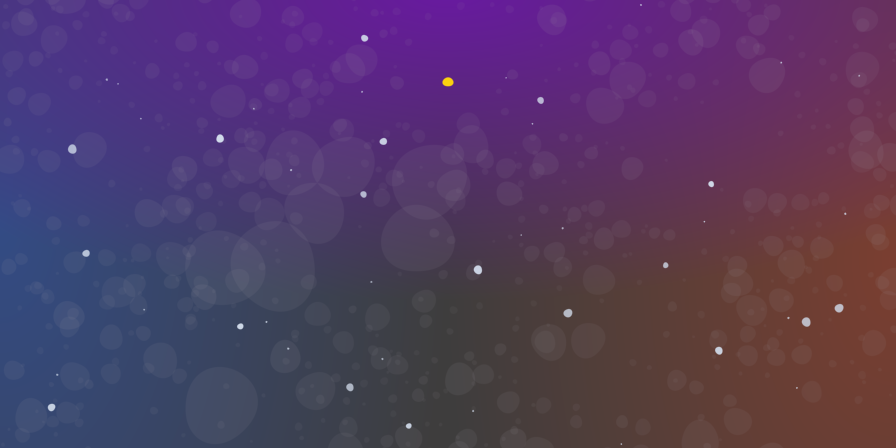
This background is drawn by a WebGL 2 fragment shader. Its source:

```glsl
#version 300 es
precision highp float;
// A dusky sky: a violet glow above, blue on the left and rust on the right,
// veiled by soft translucent pebbles and dotted with small pale stars.
// Glows are elliptical falloffs; pebbles and stars are hashed grid scatters.

uniform vec2 u_resolution;
out vec4 outColor;

vec3 hash3(vec2 cell, float seed) {
  vec3 q = fract(vec3(cell.xyx + seed * 7.13) * vec3(0.1031, 0.1030, 0.0973));
  q += dot(q, q.yxz + 33.33);
  return fract((q.xxy + q.yzz) * q.zyx);
}

// Linear falloff from 1 at the centre to 0 on an ellipse
float glow(vec2 p, vec2 centre, vec2 radii) {
  return clamp(1.0 - length((p - centre) / radii), 0.0, 1.0);
}

// Coverage of a slightly uneven disc with a smooth edge
float pebble(vec2 d, float radius, float phase) {
  float angle = atan(d.y, d.x);
  float uneven = 1.0 + 0.05 * sin(2.0 * angle + phase) + 0.035 * sin(3.0 * angle - 2.0 * phase);
  float edge = 0.8 / u_resolution.y;
  return 1.0 - smoothstep(-edge, edge, length(d) - radius * uneven);
}

// Loose clusters: from -1 in the gaps to 1 in the crowds
float crowding(vec2 p) {
  return sin(7.0 * p.x + 3.0 * p.y + 1.5) * sin(9.0 * p.y - 2.0 * p.x + 2.4);
}

// Layered opacity of randomly placed pebbles, one at most per grid cell;
// density holds the mean chance and how far the crowding changes it
float scatter(vec2 p, float size, vec2 radii, vec2 density, float opacity, float seed) {
  float clear = 1.0;
  vec2 home = floor(p / size);
  for (int j = -1; j <= 1; j++) {
    for (int i = -1; i <= 1; i++) {
      vec2 cell = home + vec2(i, j);
      vec3 place = hash3(cell, seed);
      vec3 kind = hash3(cell, seed + 5.0);
      float radius = mix(radii.x, radii.y, place.z);
      vec2 d = p - (cell + 0.02 + 0.96 * place.xy) * size;
      float shown = step(kind.x, density.x + density.y * crowding(cell * size));
      clear *= 1.0 - shown * opacity * mix(0.75, 1.0, kind.y) * pebble(d, radius, 6.28 * kind.z);
    }
  }
  return 1.0 - clear;
}

// The few large pebbles left of the centre: position and radius
float largePebbles(vec2 p) {
  vec3 discs[8] = vec3[8](
    vec3(0.958, 0.596, 0.083), vec3(0.932, 0.466, 0.078),
    vec3(0.703, 0.526, 0.067), vec3(0.656, 0.635, 0.069),
    vec3(0.768, 0.628, 0.068), vec3(0.500, 0.401, 0.086),
    vec3(0.612, 0.406, 0.097), vec3(0.492, 0.096, 0.083));
  float clear = 1.0;
  for (int i = 0; i < 8; i++) {
    clear *= 1.0 - 0.10 * pebble(p - discs[i].xy, discs[i].z, float(i) * 1.7);
  }
  return 1.0 - clear;
}

void main() {
  // The canvas spans 2 by 1 units
  vec2 p = gl_FragCoord.xy / u_resolution * vec2(2.0, 1.0);

  // Background glows over a dark grey ground
  vec3 color = vec3(0.245, 0.240, 0.240);
  color = mix(color, vec3(0.20, 0.295, 0.52), glow(p, vec2(0.0, 0.50), vec2(1.0, 1.7)));
  color = mix(color, vec3(0.48, 0.245, 0.19), glow(p, vec2(2.0, 0.42), vec2(1.0, 1.7)));
  color = mix(color, vec3(0.41, 0.10, 0.63), glow(p, vec2(1.0, 1.02), vec2(1.6, 0.69)));

  // Translucent pebbles, gathered in loose clusters
  vec3 veil = vec3(0.62, 0.60, 0.64);
  color = mix(color, veil, largePebbles(p));
  color = mix(color, veil, scatter(p, 0.115, vec2(0.022, 0.044), vec2(0.5, 0.35), 0.11, 1.0));
  color = mix(color, veil, scatter(p, 0.07, vec2(0.008, 0.026), vec2(0.42, 0.45), 0.10, 2.0));
  color = mix(color, veil, scatter(p, 0.04, vec2(0.003, 0.009), vec2(0.3, 0.3), 0.08, 3.0));

  // Pale stars and finer specks
  vec3 starlight = vec3(0.82, 0.86, 0.92);
  color = mix(color, starlight, scatter(p, 0.29, vec2(0.006, 0.010), vec2(0.75, 0.0), 1.0, 4.0));
  color = mix(color, starlight, scatter(p, 0.25, vec2(0.0012, 0.0025), vec2(0.7, 0.0), 0.9, 6.0));

  // One golden dot high on the centre line
  color = mix(color, vec3(0.98, 0.82, 0.06), pebble((p - vec2(1.0, 0.817)) * vec2(0.9, 1.0), 0.0105, 1.5));

  outColor = vec4(color, 1.0);
}
```
